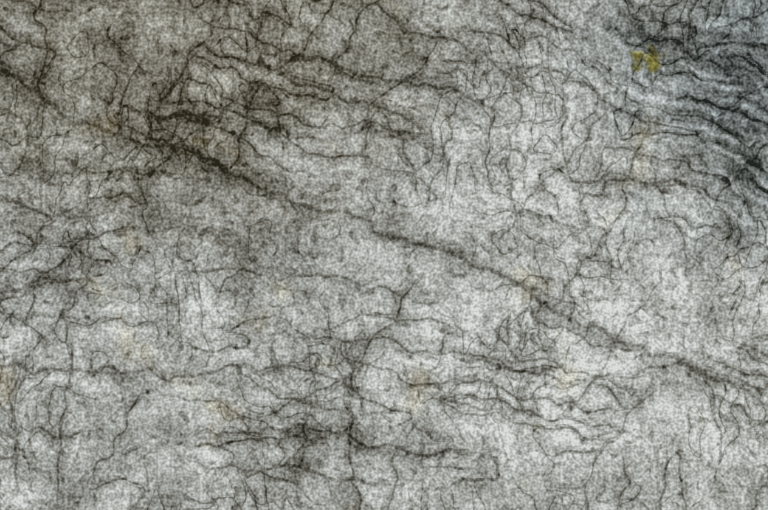
Give the GLSL for this texture, as a Shadertoy shader.

```glsl
vec2 gradientAt(vec2 cell) {
    vec3 q = fract(cell.xyx * vec3(0.1031, 0.1030, 0.0973));
    q += dot(q, q.yzx + 33.33);
    float angle = 6.2832 * fract((q.x + q.y) * q.z);
    return vec2(cos(angle), sin(angle));
}

float noise(vec2 p) {
    vec2 cell = floor(p), f = fract(p);
    vec2 u = f * f * f * (f * (f * 6.0 - 15.0) + 10.0);
    vec2 e = vec2(1.0, 0.0);
    float low = mix(dot(gradientAt(cell), f),
                    dot(gradientAt(cell + e), f - e), u.x);
    float high = mix(dot(gradientAt(cell + e.yx), f - e.yx),
                     dot(gradientAt(cell + 1.0), f - 1.0), u.x);
    return 1.4 * mix(low, high, u.y);
}

float fbm(vec2 p) {
    float sum = 0.0, amplitude = 0.5;
    for (int i = 0; i < 5; i++) {
        sum += amplitude * noise(p);
        p = mat2(0.8, 0.6, -0.6, 0.8) * p * 2.03 + 5.7;
        amplitude *= 0.5;
    }
    return sum;
}

// Dark core with a soft dirty edge around the zero line of a field
float crack(float field, float width) {
    float pixel = 1.0 / iResolution.y;
    float slope = length(vec2(dFdx(field), dFdy(field))) / pixel;
    float dist = abs(field) / max(slope, 0.001);
    float core = 1.0 - smoothstep(0.0, max(width, 1.4 * pixel), dist);
    float halo = 1.0 - smoothstep(0.0, 5.0 * width, dist);
    return core + 0.22 * halo;
}

// Breaks a crack family into separate runs
float runs(vec2 p, float seed) {
    return smoothstep(-0.15, 0.35, noise(p * 3.7 + seed * 17.3));
}

void mainImage(out vec4 fragColor, in vec2 fragCoord) {
    vec2 p = fragCoord / iResolution.y;
    vec2 w = p + 0.07 * vec2(fbm(p * 3.0), fbm(p * 3.0 + 41.0))
               + 0.012 * vec2(noise(p * 23.0), noise(p * 23.0 + 9.0));

    // Bedding coordinate: arched below, steeper toward the upper right
    float layer = w.y + w.x * mix(0.12, 0.45, w.y) + 0.18 * (w.x - 0.6) * (w.x - 0.6);
    vec2 bed = vec2(w.x, layer);

    // Stained and dark zones
    float edge = 0.25 * fbm(p * 5.0 + 3.0);
    float brownZone = 1.0 - smoothstep(0.15, 0.6, length((p - vec2(0.33, 0.93)) * vec2(0.8, 1.2)) + edge);
    float blueZone = 1.0 - smoothstep(0.08, 0.42, length((p - vec2(1.5, 0.86)) * vec2(0.9, 1.0)) + edge);
    float paleZone = 1.0 - smoothstep(0.1, 0.6, length((p - vec2(1.2, 0.45)) * vec2(0.8, 1.1)) + edge);

    // Broad shade, mottling, streaks along the beds and upright weathering
    float tone = 0.655 + 0.2 * fbm(p * 2.5 + 12.0) + 0.25 * fbm(w * 11.0);
    tone += (0.08 + 0.16 * blueZone) * noise(bed * vec2(8.0, 42.0));
    tone += 0.07 * noise(w * vec2(62.0, 17.0));
    tone += 0.06 * paleZone - 0.15 * brownZone - 0.15 * blueZone;

    // Mineral grain and dark pits
    tone += 0.12 * noise(p * 95.0) + 0.15 * noise(p * 181.0 + 31.0);
    tone -= 0.16 * smoothstep(0.3, 0.7, noise(w * 58.0 + 70.0));

    // Bedding cracks, upright joints, oblique breaks and fine web
    vec2 oblique = mat2(0.77, 0.64, -0.64, 0.77) * w;
    float cracks = crack(noise(bed * vec2(1.3, 6.0)), 0.005) * runs(p, 1.0);
    cracks += crack(noise(bed * vec2(3.0, 13.0) + 20.0), 0.0038) * runs(p, 2.0);
    cracks += crack(noise(w * vec2(7.0, 1.5) + 35.0), 0.0038) * runs(p, 3.0);
    cracks += crack(noise(oblique * vec2(7.0, 2.0) + 50.0), 0.0035) * runs(p, 4.0);
    cracks += 0.7 * crack(noise(w * 14.0 + 65.0), 0.0025) * runs(p, 5.0);
    cracks += 0.7 * crack(noise(w * vec2(22.0, 6.0) + 80.0), 0.0025) * runs(p, 6.0);

    // Long fault falling across the face
    float fault = layer - 0.9 + 0.18 * w.x;
    cracks += crack(fault, 0.007) * (0.75 + 0.4 * noise(p * 6.0));
    tone -= 0.07 * smoothstep(-0.05, 0.0, fault) * (1.0 - smoothstep(0.0, 0.03, fault));

    float depth = 0.3 * (1.0 - exp(-1.3 * cracks));
    tone = clamp(tone - depth, 0.14, 0.86);

    // Warm grey in the shade, cool grey in the light, local stains
    vec3 color = tone + mix(vec3(0.008, 0.005, -0.026), vec3(-0.004, 0.008, -0.008), smoothstep(0.3, 0.75, tone));
    color += brownZone * vec3(0.012, 0.0, -0.018) + blueZone * vec3(-0.022, 0.0, 0.022);
    color += vec3(0.03, 0.01, -0.03) * smoothstep(0.2, 0.5, fbm(p * 6.0 + 90.0));

    // Small moss patch
    float moss = length((p - vec2(1.27, 0.885)) * vec2(1.0, 1.6)) + 0.03 * noise(p * 40.0);
    color = mix(color, tone * vec3(0.85, 0.8, 0.3), 0.8 * (1.0 - smoothstep(0.015, 0.04, moss)));

    fragColor = vec4(color, 1.0);
}
```
